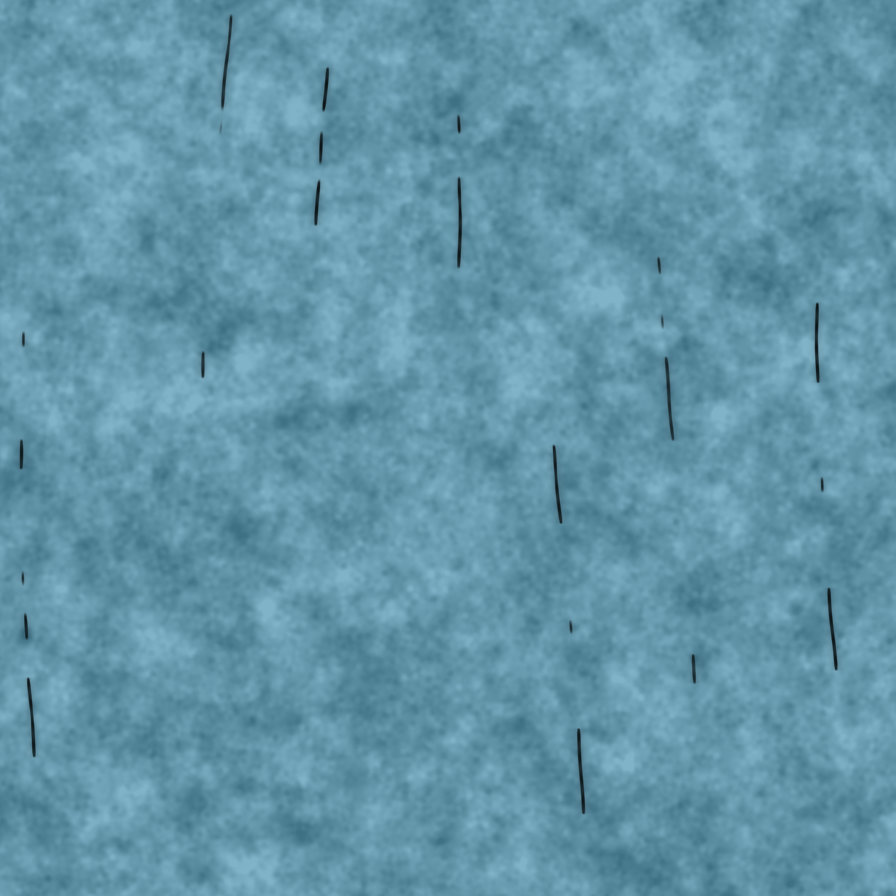
Reproduce this texture procedurally as a Shadertoy shader.

```glsl
// Mottled blue paper with a few thin, broken, near-vertical dark strands.
// The mottling sums octaves of cellular blob noise; the strands are
// sine-bent lines cut into dashes by layered sines.

#define DEEP_BLUE vec3(0.27, 0.465, 0.54)
#define PALE_BLUE vec3(0.48, 0.68, 0.76)
#define INK vec3(0.045, 0.08, 0.09)
#define TONE_MEAN 0.55
#define TONE_SPREAD 0.20
#define BASE_CELLS 7.0
#define OCTAVES 5
#define STRANDS 7
#define STRAND_HALF_WIDTH 0.0018
#define BEND 0.03
#define DASH_CUT 0.1

vec3 hash3(vec2 p) {
    vec3 q = fract(p.xyx * vec3(0.1031, 0.1030, 0.0973));
    q += dot(q, q.yxz + 33.33);
    return fract((q.xxy + q.yzz) * q.zyx);
}

// One jittered soft blob of random sign per cell, about unit deviation
float blobNoise(vec2 p) {
    vec2 cell = floor(p);
    float sum = 0.0;
    for (int j = -1; j <= 1; j++) {
        for (int i = -1; i <= 1; i++) {
            vec2 id = cell + vec2(i, j);
            vec3 rnd = hash3(id + 57.0);
            vec2 offset = id + rnd.xy - p;
            float falloff = max(0.0, 1.0 - dot(offset, offset));
            sum += (rnd.z * 2.0 - 1.0) * falloff * falloff;
        }
    }
    return sum * 2.19;
}

// Octaves weighted towards the middle grain sizes
float mottle(vec2 p) {
    mat2 turn = mat2(0.8, 0.6, -0.6, 0.8);
    float sum = 0.0;
    p *= BASE_CELLS;
    for (int i = 0; i < OCTAVES; i++) {
        float rank = float(i) - 2.2;
        sum += 0.55 * exp(-0.12 * rank * rank) * blobNoise(p);
        p = turn * p * 2.2 + 19.7;
    }
    return sum;
}

// Positive inside a dash, fading out away from the strand's middle
float dashSignal(float y, vec3 rnd, float middle, float reach) {
    vec3 phase = rnd * 40.0;
    float waves = sin(17.0 * y + phase.x)
                + 0.8 * sin(41.0 * y + phase.y)
                + 0.6 * sin(97.0 * y + phase.z);
    float away = (y - middle) / reach;
    return waves - DASH_CUT - 2.0 * away * away;
}

// Returns ink cover in x and the faint shade around it in y
vec2 strands(vec2 p, float blur) {
    vec2 cover = vec2(0.0);
    for (int i = 0; i < STRANDS; i++) {
        float n = float(i);
        vec3 place = hash3(vec2(n, 3.0));
        vec3 dash = hash3(vec2(n, 11.0));
        float x = (n + 0.15 + 0.7 * place.x) / float(STRANDS);
        x += BEND * sin(3.2 * p.y + 6.28 * place.y);
        x += 0.0006 * sin(63.0 * p.y + 9.0 * dash.x);
        float d = abs(p.x - x);

        float signal = dashSignal(p.y, dash, 0.1 + 0.8 * place.z, mix(0.2, 0.42, dash.y));
        float inside = smoothstep(0.0, 0.3, signal);
        float width = STRAND_HALF_WIDTH * mix(0.65, 1.0, smoothstep(0.0, 0.8, signal));
        float line = 1.0 - smoothstep(width - blur, width + blur, d);
        float strength = mix(0.7, 1.0, dash.z) * (0.92 + 0.08 * sin(270.0 * p.y + n));
        cover.x = max(cover.x, line * inside * strength);
        cover.y = max(cover.y, exp(-d * d / 0.00003) * inside);
    }
    return cover;
}

void mainImage(out vec4 fragColor, in vec2 fragCoord) {
    vec2 p = fragCoord / iResolution.y;
    float blur = max(0.001, 0.7 / iResolution.y);

    // Paper
    float tone = TONE_MEAN + TONE_SPREAD * mottle(p);
    vec3 color = mix(DEEP_BLUE, PALE_BLUE, clamp(tone, -0.1, 1.1));

    // Strands
    vec2 cover = strands(p, blur);
    color *= 1.0 - 0.12 * cover.y;
    color = mix(color, INK, cover.x);

    fragColor = vec4(color, 1.0);
}
```
